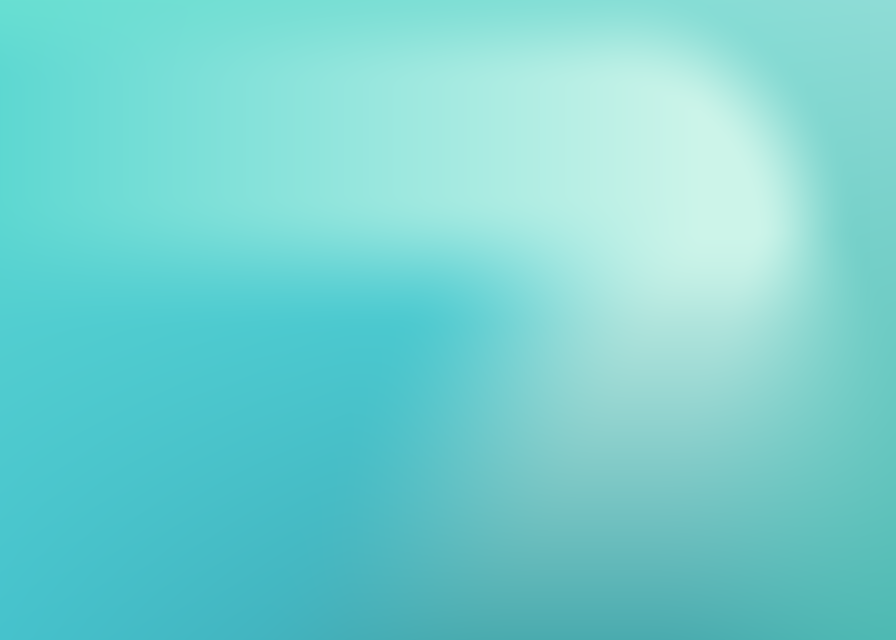
This background is drawn by a WebGL 1 fragment shader. Its source:

```glsl
precision highp float;
// Soft turquoise mesh gradient: a mint glow at upper right over a deep blue lower left.

uniform vec2 u_resolution;

// Colours
const vec3 AQUA        = vec3(0.365, 0.845, 0.820);
const vec3 MINT        = vec3(0.800, 0.957, 0.914);
const vec3 TOP_LEFT    = vec3(0.408, 0.875, 0.824);
const vec3 RIGHT_TOP   = vec3(0.561, 0.863, 0.839);
const vec3 RIGHT_BASE  = vec3(0.306, 0.733, 0.702);
const vec3 SLATE       = vec3(0.290, 0.670, 0.684);
const vec3 BLUE_EDGE   = vec3(0.325, 0.810, 0.816);
const vec3 BLUE_CORNER = vec3(0.274, 0.761, 0.800);
const vec3 BLUE_INNER  = vec3(0.298, 0.792, 0.816);
const vec3 BLUE_DEEP   = vec3(0.255, 0.690, 0.737);

// Layout, in canvas heights measured from the top left corner
const float ASPECT        = 1.4;
const vec2  GLOW_CORNER   = vec2(1.259, 0.055);
const float GLOW_RADIUS   = 0.31;
const float GLOW_SOFTNESS = 0.082;
const float GLOW_SPREAD   = 0.425;
const float MINT_REACH    = 1.095;
const float TAIL_START    = 0.365;
const vec2  HORIZON       = vec2(0.301, 0.520);
const float BLUE_START    = 0.474;
const float BLUE_WIDTH    = 0.547;
const float SLANT_X       = 0.83;
const float SLANT_Y       = 0.493;
const float SLANT_SLOPE   = 0.48;
const float SLANT_HALF    = 0.215;

// Linear ramp from 0 at a to 1 at b
float ramp(float a, float b, float x) {
  return clamp((x - a) / (b - a), 0.0, 1.0);
}

// Signed distance to a quadrant with a rounded upper right corner
float cornerDistance(vec2 p) {
  vec2 q = vec2(p.x - GLOW_CORNER.x, GLOW_CORNER.y - p.y) + GLOW_RADIUS;
  return min(max(q.x, q.y), 0.0) + length(max(q, 0.0)) - GLOW_RADIUS;
}

// Blue field, darkening inward and down
vec3 blueField(vec2 p) {
  float depth = ramp(BLUE_START, 1.0, p.y);
  vec3 edge = mix(BLUE_EDGE, BLUE_CORNER, depth);
  vec3 inner = mix(BLUE_INNER, BLUE_DEEP, depth);
  return mix(edge, inner, ramp(0.0, BLUE_WIDTH, p.x));
}

// Lower part: blue field and fading mint tail, split by a soft slant
vec3 lowerField(vec2 p) {
  vec3 tail = mix(MINT, SLATE, ramp(TAIL_START, 1.0, p.y));
  float slant = SLANT_X - SLANT_SLOPE * (p.y - SLANT_Y);
  float side = smoothstep(slant - SLANT_HALF, slant + SLANT_HALF, p.x);
  return mix(blueField(p), tail, side);
}

void main() {
  vec2 uv = gl_FragCoord.xy / u_resolution;
  vec2 p = vec2(uv.x * ASPECT, 1.0 - uv.y);

  // Backdrop along the top and right edges
  vec3 backdrop = mix(TOP_LEFT, mix(RIGHT_TOP, RIGHT_BASE, p.y), uv.x);

  // Mint band above, blue and tail below
  vec3 upper = mix(AQUA, MINT, ramp(0.0, MINT_REACH, p.x));
  vec3 inside = mix(upper, lowerField(p), smoothstep(HORIZON.x, HORIZON.y, p.y));

  // The right edge of the glow softens toward the bottom
  float softness = GLOW_SOFTNESS + GLOW_SPREAD * clamp(p.y - TAIL_START, 0.0, 0.4);
  float cover = 1.0 - smoothstep(-softness, softness, cornerDistance(p));

  gl_FragColor = vec4(mix(backdrop, inside, cover), 1.0);
}
```
